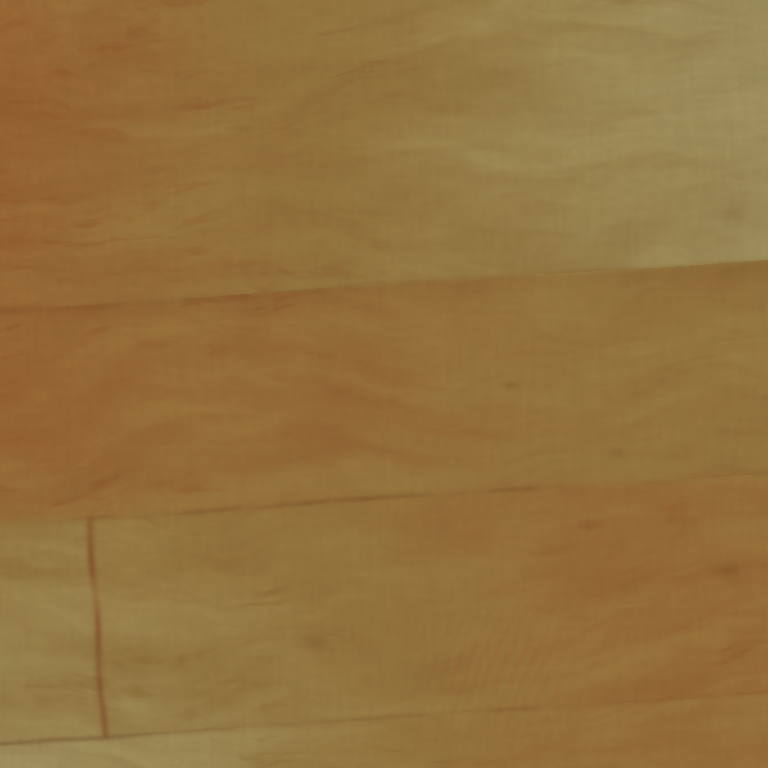
This texture is drawn by a WebGL 2 fragment shader. Its source:

```glsl
#version 300 es
precision highp float;
// Softly lit wooden floor: wide, slightly tilted planks with faint grain and worn seams.
uniform vec2 u_resolution;
out vec4 fragColor;

float hash(vec2 p) {
    vec3 q = fract(vec3(p.xyx) * 0.1031);
    q += dot(q, q.yzx + 33.33);
    return fract((q.x + q.y) * q.z);
}

float noise(vec2 p) {
    vec2 i = floor(p), f = fract(p);
    f = f * f * (3.0 - 2.0 * f);
    return mix(mix(hash(i), hash(i + vec2(1, 0)), f.x),
               mix(hash(i + vec2(0, 1)), hash(i + vec2(1, 1)), f.x), f.y);
}

// Layered noise centred on zero
float fbm(vec2 p) {
    float sum = 0.0, amp = 0.5;
    for (int i = 0; i < 4; i++) {
        sum += amp * (noise(p) - 0.5);
        p = p * 2.03 + 17.3;
        amp *= 0.5;
    }
    return sum;
}

// Soft dark line at distance d
float line(float d, float width) {
    return exp(-d * d / (width * width));
}

// Warm brown at 0, olive tan in the middle, pale straw at 1
vec3 woodColor(float t) {
    vec3 c = mix(vec3(0.585, 0.375, 0.188), vec3(0.572, 0.452, 0.24), smoothstep(-0.15, 0.55, t));
    return mix(c, vec3(0.608, 0.548, 0.355), smoothstep(0.42, 1.08, t));
}

void main() {
    vec2 uv = gl_FragCoord.xy / u_resolution;
    float x = uv.x;
    // Height across the boards, which rise gently to the right
    float v = uv.y - 0.066 * x + 0.0015 * sin(x * 9.0);
    float top = smoothstep(-0.006, 0.007, v - 0.596);
    float middle = smoothstep(-0.012, 0.012, v - 0.318);
    float lower = smoothstep(-0.006, 0.006, v - 0.032);
    float jointX = 0.139 - 0.07 * uv.y + 0.0015 * sin(uv.y * 40.0);
    float rightSide = smoothstep(-0.005, 0.005, x - jointX);

    // Broad warm-to-pale drift of each board
    float topTone = 0.03 + 0.95 * pow(x, 0.85) + 0.2 * (uv.y - 0.8) * (x - 0.3);
    float middleTone = 0.08 + 0.4 * x + 0.12 * smoothstep(0.45, 0.32, v) * (1.0 - x);
    float lowerTone = mix(0.68, 0.2, smoothstep(0.1, 0.95, x)) - 1.5 * (v - 0.13) * (1.0 - 1.2 * x);
    lowerTone = mix(0.7 - 0.8 * (v - 0.16), lowerTone, rightSide);
    float stripTone = mix(0.88, 0.27, smoothstep(0.05, 0.85, x));
    float tone = mix(mix(mix(stripTone, lowerTone, lower), middleTone, middle), topTone, top);

    // Figure: fine streaks, ragged blotches and short flecks along the boards
    float board = floor(top + 0.5) + floor(middle + 0.5) + floor(lower + 0.5);
    vec2 g = vec2(x, v) + board * vec2(3.7, 5.1);
    float warp = fbm(g * vec2(3.0, 6.0));
    float streaks = fbm(vec2(g.x * 8.0, g.y * 44.0 + warp * 8.0));
    float clouds = fbm(g * vec2(6.0, 17.0) + 40.0);
    float flecks = smoothstep(0.08, 0.32, fbm(vec2(g.x * 17.0, g.y * 75.0 + warp * 9.0) + 90.0));
    flecks *= smoothstep(0.35, 0.7, noise(g * vec2(4.0, 11.0) + 9.0));
    tone += 0.27 * streaks + 0.28 * clouds - 0.16 * flecks;

    // Patch of tight curved ripples on the lower board
    vec2 r = uv - vec2(0.65, 0.13);
    float ripple = sin(r.x * 400.0 - r.y * 150.0 + fbm(uv * 9.0) * 18.0);
    vec2 reach = r * vec2(9.0, 12.0);
    tone += 0.07 * ripple * exp(-dot(reach, reach));

    vec3 color = woodColor(tone);
    color *= 1.0 + 0.07 * streaks + 0.04 * clouds - 0.035 * flecks;

    // Faint cloth-like mottling in upright and level threads
    float mottle = noise(uv * vec2(170.0, 35.0)) + noise(uv * vec2(35.0, 170.0) + 7.0) - 1.0;
    mottle += 0.8 * (noise(uv * 190.0 + 3.0) - 0.5);
    color *= 1.0 + 0.02 * mottle;

    // Worn seams: broken into pieces and fading along their length
    float wear = smoothstep(0.4, 0.8, noise(vec2(x * 15.0 + 2.0, board * 0.01)));
    wear *= 0.5 + 0.5 * noise(vec2(x * 60.0, 5.0));
    float seam = 0.12 * line(v - 0.594, 0.005) * (0.4 + 0.6 * wear) * smoothstep(0.65, 0.05, x);
    seam += line(v - 0.318, 0.0036) * (0.025 + 0.12 * wear) * smoothstep(0.04, 0.15, x);
    seam += line(v - 0.032, 0.0036) * mix(0.17, 0.03 + 0.06 * wear, smoothstep(0.12, 0.3, x));
    seam += 0.035 * line(v - 0.584, 0.016);
    float joint = line(x - jointX, 0.005) * lower * (1.0 - middle);
    joint *= 0.4 + 0.6 * noise(vec2(3.0, uv.y * 22.0));
    color *= 1.0 - seam * vec3(0.65, 1.0, 1.1);
    color *= 1.0 - joint * vec3(0.1, 0.28, 0.31);

    // Sparse small flecks and blurred knots
    for (int i = 0; i < 5; i++) {
        float k = float(i);
        vec2 center = vec2(hash(vec2(k, 6.0)), hash(vec2(k, 31.0)));
        float size = mix(0.004, 0.015, hash(vec2(k, 23.0)));
        vec2 d = (uv - center) / (size * vec2(1.4, 0.9));
        color *= 1.0 - vec3(0.06, 0.1, 0.11) * exp(-dot(d, d));
    }

    fragColor = vec4(color, 1.0);
}
```
